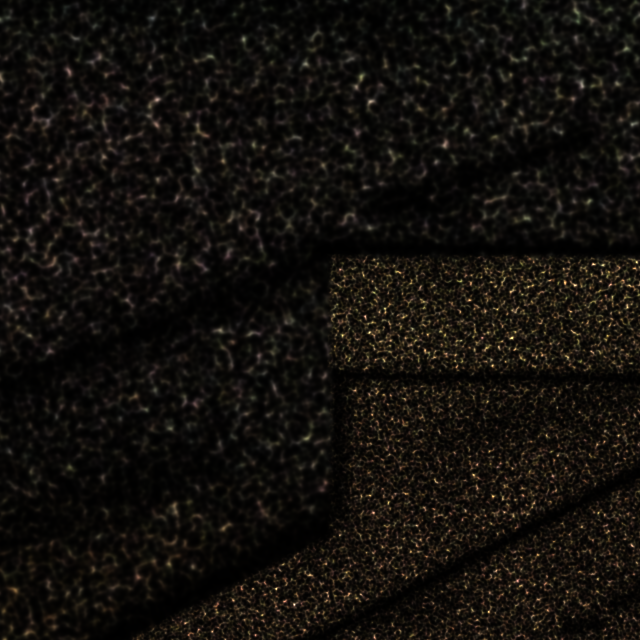
A Shadertoy shader for this texture:

```glsl
// Dark grainy surface: soft coarse grain beside sharp golden grain, cut by black seams.

// Grain: cells across the canvas, middle brightness and contrast
const float COARSE_CELLS = 60.0;
const float FINE_CELLS = 136.0;
const float COARSE_LIGHT = 0.050;
const float FINE_LIGHT = 0.082;
const float GRAIN_CONTRAST = 2.8;
const float CHROMA = 0.22;
const float BLOTCH_CELLS = 9.0;
const float BLOTCH = 0.40;

// Layout of the sharp region
const vec2 CORNER = vec2(0.517, 0.597);
const vec2 SLOPE_START = vec2(0.205, 0.0);
const float SLOPE = 0.52;
const float EDGE_SOFTNESS = 0.008;

// Tints
const vec3 GREY = vec3(1.07, 0.97, 0.80);
const vec3 ROSE = vec3(1.14, 0.93, 0.82);
const vec3 MOSS = vec3(0.97, 0.99, 0.80);
const vec3 UMBER = vec3(1.20, 0.96, 0.66);
const vec3 GOLD = vec3(1.18, 0.97, 0.63);
const vec3 COPPER = vec3(1.20, 0.92, 0.63);

vec2 gradientAt(ivec2 cell) {
    uvec2 q = uvec2(cell + 4096);
    uint h = q.x * 1597334u ^ q.y * 3812015u;
    h = (h ^ (h >> 15)) * 73244475u;
    h = (h ^ (h >> 16)) * 73244475u;
    h ^= h >> 16;
    float angle = float(h & 65535u) / 65536.0 * 6.28319;
    return vec2(cos(angle), sin(angle));
}

float gradientNoise(vec2 p) {
    ivec2 i = ivec2(floor(p));
    vec2 f = fract(p);
    vec2 u = f * f * f * (f * (f * 6.0 - 15.0) + 10.0);
    float a = dot(gradientAt(i), f);
    float b = dot(gradientAt(i + ivec2(1, 0)), f - vec2(1, 0));
    float c = dot(gradientAt(i + ivec2(0, 1)), f - vec2(0, 1));
    float d = dot(gradientAt(i + ivec2(1, 1)), f - vec2(1, 1));
    return mix(mix(a, b, u.x), mix(c, d, u.x), u.y);
}

// Sparse bright flecks over midtones: three turned octaves on an exponential curve
float grain(vec2 p) {
    const mat2 TURN = mat2(0.8, 0.6, -0.6, 0.8);
    vec2 q = TURN * p;
    float n = 0.85 * gradientNoise(q) + 0.75 * gradientNoise(TURN * q * 1.57 + 17.3)
            + 0.45 * gradientNoise(p * 0.47 + 53.9);
    return exp(GRAIN_CONTRAST * n);
}

// Slow drift of colour between neighbouring flecks
vec3 chroma(vec2 p) {
    return 1.0 + CHROMA * vec3(gradientNoise(p + 31.7), gradientNoise(p + 83.1),
                               1.6 * gradientNoise(p + 147.9));
}

// Light left beside a dark stroke from a to b
float seam(vec2 p, vec2 a, vec2 b, float width, float depth) {
    vec2 ab = b - a;
    float d = length(p - a - ab * clamp(dot(p - a, ab) / dot(ab, ab), 0.0, 1.0));
    return 1.0 - depth * exp(-d * d / (width * width));
}

float coarseShade(vec2 p) {
    float s = seam(p, vec2(-0.02, 0.385), vec2(0.52, 0.605), 0.036, 0.82);
    s *= seam(p, vec2(0.60, 0.675), vec2(0.92, 0.790), 0.024, 0.82);
    s *= seam(p, vec2(0.61, 0.685), vec2(0.70, 0.670), 0.028, 0.65);
    s *= seam(p, vec2(0.50, 0.612), vec2(1.02, 0.610), 0.018, 0.94);
    s *= seam(p, vec2(0.16, -0.005), vec2(0.53, 0.192), 0.037, 0.95);
    s *= seam(p, vec2(-0.02, 0.150), vec2(0.33, 0.275), 0.045, 0.65);
    s *= seam(p, vec2(0.00, 0.290), vec2(0.25, 0.310), 0.070, 0.30);
    s *= seam(p, vec2(0.10, 1.02), vec2(0.62, 0.975), 0.060, 0.60);
    return s * mix(0.88, 1.05, smoothstep(0.25, 0.65, p.y));
}

float fineShade(vec2 p) {
    float s = seam(p, vec2(0.52, 0.414), vec2(1.02, 0.408), 0.012, 0.90);
    s *= seam(p, vec2(0.47, -0.012), vec2(1.02, 0.274), 0.015, 0.95);
    s *= seam(p, vec2(0.525, 0.20), vec2(0.530, 0.40), 0.024, 0.84);
    s *= seam(p, vec2(0.70, 0.315), vec2(0.98, 0.390), 0.034, 0.50);
    s *= seam(p, vec2(0.58, 0.020), vec2(0.70, 0.065), 0.016, 0.45);
    s *= seam(p, vec2(0.89, 0.020), vec2(0.93, 0.025), 0.018, 0.85);
    s *= seam(p, vec2(0.96, 0.055), vec2(1.00, 0.075), 0.020, 0.80);
    return s * mix(0.90, 1.12, smoothstep(0.38, 0.43, p.y));
}

void mainImage(out vec4 fragColor, in vec2 fragCoord) {
    vec2 p = fragCoord / iResolution.xy;

    // Sharp region: a block at the right joined to the wedge below the slope
    vec2 inside = vec2(p.x - CORNER.x, CORNER.y - p.y);
    float block = min(inside.x, inside.y);
    float wedge = (SLOPE * (p.x - SLOPE_START.x) - p.y) / sqrt(1.0 + SLOPE * SLOPE);
    float region = max(block, min(wedge, inside.y));
    float sharp = smoothstep(-EDGE_SOFTNESS, EDGE_SOFTNESS, region);
    float blotch = 1.0 + BLOTCH * gradientNoise(p * BLOTCH_CELLS + 5.2);

    // Coarse side: rose at the left, moss at the top, umber at the bottom
    vec3 coarseTint = mix(GREY, ROSE, smoothstep(0.55, 0.0, length(p - vec2(0.1, 0.72))));
    coarseTint = mix(coarseTint, MOSS, smoothstep(0.85, 1.0, p.y));
    coarseTint = mix(coarseTint, UMBER, smoothstep(0.32, 0.12, p.y));
    vec3 coarse = coarseTint * chroma(p * COARSE_CELLS * 0.6)
                * COARSE_LIGHT * grain(p * COARSE_CELLS) * coarseShade(p);

    // Sharp side: gold above, copper below
    vec3 fineTint = mix(COPPER, GOLD, smoothstep(0.25, 0.50, p.y));
    vec3 fine = fineTint * chroma(p * FINE_CELLS * 0.6)
              * FINE_LIGHT * grain(p * FINE_CELLS) * fineShade(p);

    fragColor = vec4(mix(coarse, fine, sharp) * blotch, 1.0);
}
```
